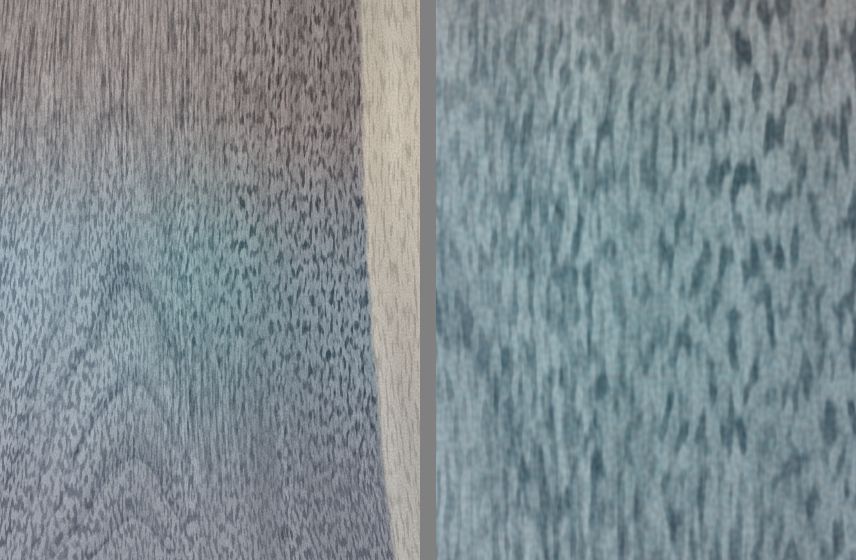
Left: the whole. Right: its middle third, enlarged.
A WebGL 2 fragment shader for this texture:

```glsl
#version 300 es
precision highp float;
// Walnut board: rounded growth rings, dense fine pore flecks and a pale sapwood edge.

uniform vec2 u_resolution;
out vec4 fragColor;

vec2 gradientAt(vec2 cell) {
    uvec2 q = uvec2(ivec2(cell)) * uvec2(1597334673u, 3812015801u);
    uint h = (q.x ^ q.y) * 1597334673u;
    h ^= h >> 15;
    h *= 2246822519u;
    float angle = float(h >> 8) * 6.2832 / 16777216.0;
    return vec2(cos(angle), sin(angle));
}

// Gradient noise, roughly -0.7 to 0.7
float noise(vec2 p) {
    vec2 i = floor(p), f = p - i;
    vec2 u = f * f * f * (f * (f * 6.0 - 15.0) + 10.0);
    vec2 e = vec2(0.0, 1.0);
    float a = dot(gradientAt(i), f);
    float b = dot(gradientAt(i + e.yx), f - e.yx);
    float c = dot(gradientAt(i + e.xy), f - e.xy);
    float d = dot(gradientAt(i + e.yy), f - e.yy);
    return mix(mix(a, b, u.x), mix(c, d, u.x), u.y);
}

// Soft elliptical zone, 1 at its centre
float zone(vec2 p, vec2 centre, vec2 radius) {
    vec2 d = (p - centre) / radius;
    return exp(-dot(d, d));
}

// Ring number: nested round arches that straighten towards the top
float ringField(vec2 p) {
    float axis = 0.235 - 0.03 * p.y;
    float across = 20.0 * (p.x - axis);
    float rise = 6.0 * (1.0 - exp(-2.0 * p.y));
    float wobble = 0.45 * noise(p * vec2(9.0, 5.0)) + 0.07 * noise(p * vec2(80.0, 30.0));
    return sqrt(across * across + 1.9) + rise - 0.1 + wobble;
}

// Thin dark line at each ring, fading outwards
float ringShade(float field) {
    float s = fract(field);
    return smoothstep(0.0, 0.08, s) * exp(-5.0 * s);
}

// Grain position: bends with the sapwood edge and around the arches
vec2 grainCoords(vec2 p) {
    float down = 1.0 - p.y;
    float bend = -0.06 * down * down * smoothstep(0.2, 0.7, p.x);
    bend += 0.07 * down * (1.0 - smoothstep(0.0, 0.22, p.x));
    bend += 0.008 * noise(p * vec2(5.0, 4.0));
    return vec2(p.x + bend, p.y);
}

// Soft dense pores from two sizes of stretched noise
float pores(vec2 g, vec2 scale, float threshold) {
    float n = noise(g * scale) + 0.6 * noise(g * scale * vec2(1.55, 1.8) + 31.0);
    return smoothstep(threshold, threshold + 0.65, n);
}

vec3 heartwood(vec2 p) {
    vec3 lower = vec3(0.595, 0.612, 0.645);
    vec3 middle = vec3(0.600, 0.655, 0.685);
    vec3 upper = vec3(0.655, 0.622, 0.612);
    float height = p.y + 0.10 * noise(p * 3.0) + 0.10 * (p.x - 0.35);
    vec3 tone = mix(lower, middle, smoothstep(0.10, 0.45, height));
    tone = mix(tone, upper, smoothstep(0.46, 0.88, height));
    tone += vec3(-0.035, 0.012, 0.000) * zone(p, vec2(0.37, 0.50), vec2(0.13, 0.20));
    tone += vec3(0.045, 0.050, 0.058) * zone(p, vec2(0.03, 0.43), vec2(0.16, 0.32));
    return tone;
}

void main() {
    vec2 p = gl_FragCoord.xy / u_resolution.y;
    vec2 g = grainCoords(p);
    float field = ringField(p);
    float nearArch = 1.0 - smoothstep(0.26, 0.42, p.x);

    // Broad bands: straight on the right, following the rings on the left
    float straight = noise(g * vec2(17.0, 1.2)) + 0.7 * noise(g * vec2(55.0, 1.8) + 7.0);
    float curved = noise(vec2(field * 1.3, p.y * 1.5)) + 0.6 * noise(vec2(field * 5.0, p.y * 2.0));
    float bands = mix(straight, curved, 0.75 * nearArch);
    float darkSide = smoothstep(0.30, 0.58, g.x);
    vec3 wood = heartwood(p) + 0.075 * bands;
    wood -= vec3(0.058, 0.064, 0.062) * darkSide;

    // Growth rings around the arches
    float ringStrength = nearArch * (0.45 + 0.55 * zone(p, vec2(0.22, 0.2), vec2(0.14, 0.45)));
    wood -= vec3(0.175, 0.165, 0.150) * ringShade(field) * ringStrength;

    // Coarse flecks to the right, fine ones to the left, long lines at the ends
    float coarseZone = smoothstep(0.22, 0.42, p.x) * smoothstep(0.05, 0.45, p.y + 0.3 * (p.x - 0.3));
    float lineZone = smoothstep(0.50, 0.88, p.y) * (1.0 - 0.5 * darkSide);
    lineZone = max(lineZone, zone(p, vec2(0.37, 0.27), vec2(0.12, 0.16)));
    vec2 leaning = vec2(g.x - 0.06 * g.y, g.y);
    float coarse = pores(leaning, vec2(150.0, 40.0), -0.15) * coarseZone * (1.0 - 0.4 * lineZone);
    float fine = pores(g + 3.0, vec2(210.0, 45.0), -0.25) * (1.0 - 0.65 * coarseZone);
    float lines = pores(g + 9.0, vec2(190.0, 9.0), -0.25) * lineZone;
    float dark = 0.23 * coarse + 0.165 * fine * (1.0 - 0.5 * lineZone) + 0.15 * lines;
    wood -= dark * vec3(1.04, 1.0, 0.95) * (1.0 + 0.5 * straight);

    // Small knots
    float knots = zone(p, vec2(0.137, 0.195), vec2(0.007, 0.008));
    knots += zone(p, vec2(0.508, 0.043), vec2(0.012, 0.010));
    wood -= 0.12 * knots;

    // Pale sapwood
    vec3 sap = mix(vec3(0.705, 0.695, 0.675), vec3(0.780, 0.745, 0.690), smoothstep(0.1, 0.8, p.y));
    sap += 0.05 * straight - 0.10 * pores(g + 5.0, vec2(170.0, 24.0), -0.10);
    float sapEdge = 0.645 + 0.004 * noise(g * vec2(20.0, 14.0));
    wood = mix(wood, sap, smoothstep(-0.006, 0.007, g.x - sapEdge));

    // Fibre speckle with a trace of colour, and dimmer upper corners
    float speckle = noise(p * vec2(310.0, 250.0));
    float tint = noise(p * 150.0 + 50.0);
    wood += 0.070 * speckle + vec3(0.018, -0.006, -0.014) * tint;
    wood *= 1.0 - 0.08 * smoothstep(0.75, 1.05, p.y) * smoothstep(0.1, 0.4, abs(p.x - 0.3));
    fragColor = vec4(clamp(wood, 0.0, 1.0), 1.0);
}
```
